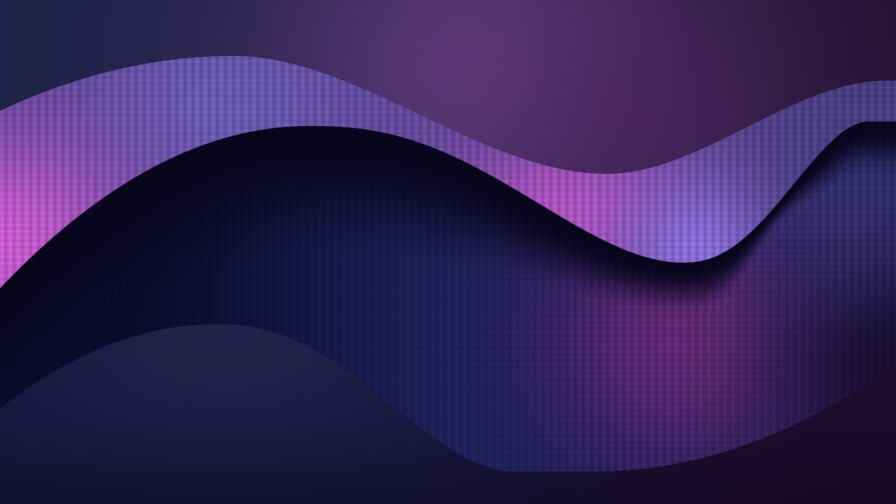
Write a WebGL 2 fragment shader that draws this background.

```glsl
#version 300 es
precision highp float;
// Two woven, wavy ribbons flow across a dusky violet backdrop.
// Each layer fills the area below an eased height curve; soft glows
// tint it, a shadow falls under the upper ribbon, sines give the weave.
uniform vec2 u_resolution;
out vec4 fragColor;

// Smooth step from a to b, with its midpoint skewed by an exponent
float ease(float a, float b, float skew, float x) {
    float t = pow(clamp((x - a) / (b - a), 0.0, 1.0), skew);
    return t * t * (3.0 - 2.0 * t);
}

// Parabola that starts at zero and grows past the origin
float ramp(float t) {
    return max(t, 0.0) * max(t, 0.0);
}

// Elliptic Gaussian spot
float glow(vec2 p, vec2 center, vec2 radius) {
    vec2 d = (p - center) / radius;
    return exp(-dot(d, d));
}

// Height curves, measured in canvas heights
float upperCrest(float x) {
    return 0.889 - 0.109 * ramp(1.0 - x / 0.463)
        - 0.234 * ease(0.463, 1.204, 1.0, x) + 0.185 * ease(1.204, 1.759, 1.0, x);
}

float foldCrest(float x) {
    return 0.75 - 0.322 * ramp(1.0 - x / 0.613)
        - 0.271 * ease(0.613, 1.354, 1.25, x) + 0.28 * ease(1.354, 1.7245, 1.2, x);
}

float floorCrest(float x) {
    return 0.3565 - 0.167 * ramp(1.0 - x / 0.428)
        - 0.292 * ease(0.428, 1.0185, 1.2, x) + 0.211 * ramp((x - 1.18) / 0.597);
}

// Antialiased coverage of the area below a curve
float below(float height, float y) {
    float d = height - y;
    float w = fwidth(d) * 0.7;
    return smoothstep(-w, w, d);
}

vec3 backdrop(vec2 p) {
    vec3 c = mix(vec3(0.12, 0.13, 0.28), vec3(0.14, 0.07, 0.2), smoothstep(0.3, 1.7, p.x));
    c = mix(c, vec3(0.35, 0.22, 0.46), glow(p, vec2(0.95, 0.87), vec2(0.45, 0.42)));
    return mix(c, vec3(0.28, 0.14, 0.36), 0.65 * glow(p, vec2(1.3, 0.74), vec2(0.28, 0.3)));
}

vec3 upperRibbon(vec2 p) {
    vec3 c = mix(vec3(0.37, 0.27, 0.58), vec3(0.28, 0.24, 0.5), smoothstep(1.2, 1.7, p.x));
    c = mix(c, vec3(0.40, 0.35, 0.68), glow(p, vec2(0.44, 0.79), vec2(0.25, 0.2)));
    c = mix(c, vec3(0.77, 0.35, 0.79), glow(p, vec2(0.0, 0.52), vec2(0.25, 0.2)));
    c = mix(c, vec3(0.67, 0.32, 0.74), glow(p, vec2(1.12, 0.58), vec2(0.21, 0.14)));
    return mix(c, vec3(0.52, 0.42, 0.82), glow(p, vec2(1.38, 0.5), vec2(0.14, 0.14)));
}

vec3 lowerRibbon(vec2 p, float fold) {
    vec3 c = mix(vec3(0.04, 0.04, 0.17), vec3(0.11, 0.12, 0.34), smoothstep(0.2, 0.95, p.x));
    c = mix(c, vec3(0.39, 0.16, 0.46), glow(p, vec2(1.37, 0.33), vec2(0.27, 0.25)));
    c = mix(c, vec3(0.22, 0.19, 0.44), 0.9 * glow(p, vec2(1.69, 0.56), vec2(0.19, 0.24)));
    c = mix(c, vec3(0.08, 0.04, 0.17), 0.9 * glow(p, vec2(1.8, 0.27), vec2(0.26, 0.2)));
    // Cast shadow, wide on the left and thin where the fold rises
    float reach = mix(0.27, 0.11, smoothstep(0.7, 1.35, p.x));
    reach *= 1.0 - 0.6 * glow(p, vec2(1.54, 0.5), vec2(0.08, 0.5));
    float lit = smoothstep(0.1, 1.0, (fold - p.y) / reach);
    return mix(vec3(0.03, 0.02, 0.11), c, lit);
}

vec3 floorLayer(vec2 p) {
    vec3 c = mix(vec3(0.09, 0.08, 0.24), vec3(0.11, 0.045, 0.17), smoothstep(0.7, 1.7, p.x));
    c = mix(c, vec3(0.135, 0.135, 0.29), glow(p, vec2(0.45, 0.32), vec2(0.4, 0.2)));
    return c * mix(0.8, 1.0, smoothstep(0.0, 0.18, p.y));
}

void main() {
    vec2 p = gl_FragCoord.xy / u_resolution.y;
    p.x *= 1.7778 * u_resolution.y / u_resolution.x;
    float fold = foldCrest(p.x);

    // Fine vertical ribs crossed by fainter rows
    float weave = 1.0 + 0.09 * sin(6.2832 * 62.0 * p.x) + 0.04 * sin(6.2832 * 80.0 * p.y);

    // Stack the layers from back to front
    vec3 color = backdrop(p);
    color = mix(color, upperRibbon(p) * weave, below(upperCrest(p.x), p.y));
    color = mix(color, lowerRibbon(p, fold) * weave, below(fold, p.y));
    color = mix(color, floorLayer(p), below(floorCrest(p.x), p.y));
    fragColor = vec4(color, 1.0);
}
```
